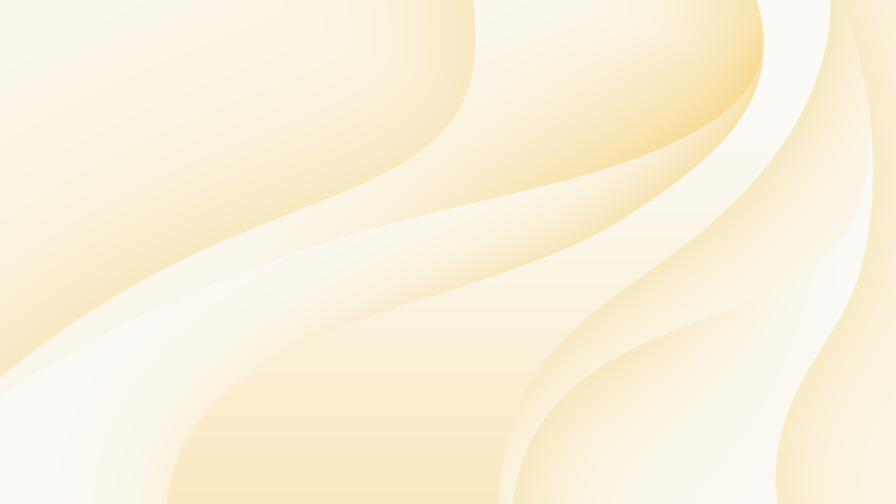
A WebGL 2 fragment shader for this background:

```glsl
#version 300 es
precision highp float;

#define STEPS 24
#define IVORY vec3(0.985, 0.982, 0.965)
#define GOLD vec3(0.97, 0.85, 0.56)
#define WIDE_FADE 0.20
#define MID_FADE 0.14
#define NARROW_FADE 0.10
#define FLOOR_TINT 0.52

uniform vec2 u_resolution;
out vec4 fragColor;

vec2 cubic(vec2 a, vec2 b, vec2 c, vec2 d, float t) {
    vec2 ab = mix(a, b, t), bc = mix(b, c, t), cd = mix(c, d, t);
    return mix(mix(ab, bc, t), mix(bc, cd, t), t);
}

// Shortens the distance in field.x and flips the side in field.y at each crossing.
void traceCubic(vec2 p, vec2 a, vec2 b, vec2 c, vec2 d, inout vec2 field) {
    vec2 start = a;
    for (int i = 1; i <= STEPS; i++) {
        vec2 end = cubic(a, b, c, d, float(i) / float(STEPS));
        vec2 span = end - start, rel = p - start;
        float along = clamp(dot(rel, span) / dot(span, span), 0.0, 1.0);
        field.x = min(field.x, length(rel - span * along));
        if ((start.y > p.y) != (end.y > p.y) && rel.x < span.x * rel.y / span.y)
            field.y = -field.y;
        start = end;
    }
}

// Signed distance to two joined cubics, positive on the right.
float edge(vec2 p, vec2 a, vec2 b, vec2 c, vec2 d, vec2 e, vec2 f, vec2 g) {
    vec2 field = vec2(10.0, 1.0);
    traceCubic(p, a, b, c, d, field);
    traceCubic(p, d, e, f, g, field);
    return field.x * field.y;
}

// Gold amount that fades away from an edge.
float glow(float dist, float fade) {
    return exp(-abs(dist) / fade);
}

// Lays a sheet over the tint wherever dist is positive.
void layer(inout float tint, float sheet, float dist) {
    float pixel = 1.0 / u_resolution.y;
    tint = mix(tint, sheet, smoothstep(-pixel, pixel, dist));
}

void main() {
    vec2 p = gl_FragCoord.xy / u_resolution.y;

    // Sheet edges, from left to right
    float leftEdge = edge(p, vec2(0.935, 1.023), vec2(0.963, 0.838), vec2(0.926, 0.741),
        vec2(0.764, 0.657), vec2(0.579, 0.562), vec2(0.301, 0.509), vec2(-0.023, 0.231));
    float crestEdge = edge(p, vec2(1.493, 1.023), vec2(1.551, 0.873), vec2(1.493, 0.780),
        vec2(1.296, 0.699), vec2(0.972, 0.569), vec2(0.579, 0.588), vec2(-0.023, 0.201));
    float foldEdge = edge(p, vec2(1.493, 1.023), vec2(1.574, 0.803), vec2(1.424, 0.687),
        vec2(1.227, 0.560), vec2(0.926, 0.375), vec2(0.347, 0.375), vec2(0.329, -0.023));
    float ribbonEdge = edge(p, vec2(1.648, 1.023), vec2(1.657, 0.815), vec2(1.528, 0.641),
        vec2(1.343, 0.502), vec2(1.157, 0.363), vec2(0.991, 0.287), vec2(0.988, -0.023));
    float waveEdge = edge(p, vec2(1.657, 1.023), vec2(1.748, 0.826), vec2(1.771, 0.572),
        vec2(1.597, 0.456), vec2(1.412, 0.336), vec2(1.042, 0.329), vec2(1.014, -0.023));
    float rightEdge = edge(p, vec2(1.657, 1.023), vec2(1.748, 0.826), vec2(1.748, 0.583),
        vec2(1.701, 0.444), vec2(1.655, 0.306), vec2(1.505, 0.201), vec2(1.546, -0.023));

    // White ribbon that warms toward the floor
    float tint = FLOOR_TINT * pow(1.0 - clamp(p.y / 0.85, 0.0, 1.0), 1.3);

    // Left side: fold, crest, then the front sheet
    float foldGold = mix(0.25, 0.75, smoothstep(0.3, 1.6, p.x));
    layer(tint, foldGold * glow(foldEdge, NARROW_FADE), -foldEdge);
    float crestGold = mix(0.1, 0.95, smoothstep(0.4, 1.6, p.x))
        * (1.0 - 0.3 * smoothstep(0.85, 1.0, p.y));
    layer(tint, 0.02 + crestGold * glow(crestEdge, WIDE_FADE), -crestEdge);
    layer(tint, 0.08 + 0.43 * glow(leftEdge, WIDE_FADE), -leftEdge);

    // Right side: inner sheet, wave, then the outer sheet
    float innerGold = mix(0.2, 0.45, smoothstep(0.0, 0.35, p.y));
    layer(tint, 0.07 + innerGold * glow(ribbonEdge, NARROW_FADE), ribbonEdge);
    float waveGold = 0.5 * (1.0 - smoothstep(1.2, 1.7, p.x));
    layer(tint, 0.02 + waveGold * glow(waveEdge, MID_FADE), waveEdge);
    layer(tint, 0.15 + 0.3 * glow(rightEdge, NARROW_FADE), rightEdge);

    fragColor = vec4(mix(IVORY, GOLD, tint), 1.0);
}
```
